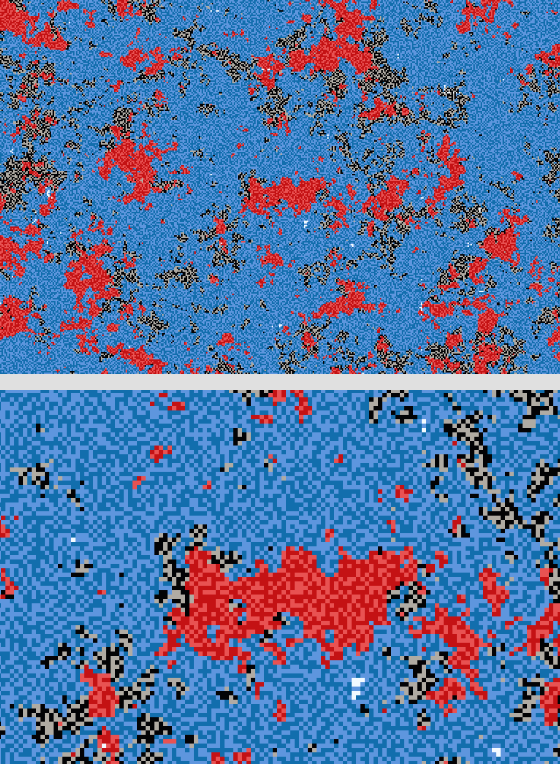
Top: the whole. Bottom: its middle third, enlarged.
Reproduce this texture procedurally as a Shadertoy shader.

```glsl
// Ragged red and black-grey clusters scattered over a two-tone blue grain.

#define CELLS 256.0          // grains per canvas height
#define SOFTNESS 0.75        // blur of grain edges, 1 is a full pixel
#define CLUSTER_FREQ 8.5     // coarsest cluster frequency per canvas height
#define RED_LEVEL 1.14       // higher means less red
#define DARK_LEVEL 0.86      // higher means less black and grey
#define RED_GAIN 0.87        // raggedness of the red clusters
#define DARK_GAIN 0.97       // raggedness of the dark clusters
#define KINSHIP 0.15         // how much dark clusters gather around red ones
#define SPECK_LEVEL 0.965    // higher means fewer white specks

const vec3 BLUE_DEEP  = vec3(0.07, 0.43, 0.68);
const vec3 BLUE_PALE  = vec3(0.37, 0.59, 0.87);
const vec3 RED_DEEP   = vec3(0.77, 0.07, 0.08);
const vec3 RED_PALE   = vec3(0.91, 0.32, 0.32);
const vec3 BLACK      = vec3(0.01, 0.01, 0.02);
const vec3 WARM_GREY  = vec3(0.69, 0.67, 0.64);
const vec3 SPECK      = vec3(0.95, 0.98, 1.00);

// Integer hash of a lattice point, 0 to 1
float hash(vec2 lattice, int seed) {
    uvec2 q = uvec2(ivec2(lattice) + 4096);
    uint n = q.x * 1597334677u ^ q.y * 3812015801u ^ uint(seed) * 2654435769u;
    n = (n ^ (n >> 16)) * 2146121005u;
    n = (n ^ (n >> 15)) * 2221713035u;
    n ^= n >> 16;
    return float(n >> 8) / 16777216.0;
}

float valueNoise(vec2 p, int seed) {
    vec2 i = floor(p), f = fract(p);
    f = f * f * (3.0 - 2.0 * f);
    float low  = mix(hash(i, seed), hash(i + vec2(1, 0), seed), f.x);
    float high = mix(hash(i + vec2(0, 1), seed), hash(i + vec2(1, 1), seed), f.x);
    return mix(low, high, f.y);
}

// Fractal field with zero mean and roughly unit deviation
float clusterField(vec2 p, float gain, int seed) {
    const mat2 TURN = mat2(0.8, 0.6, -0.6, 0.8);
    float sum = 0.0, power = 0.0, amplitude = 1.0;
    p *= CLUSTER_FREQ;
    for (int octave = 0; octave < 5; octave++) {
        sum += amplitude * (valueNoise(p, seed + octave) - 0.5);
        power += amplitude * amplitude;
        amplitude *= gain;
        p = TURN * p * 2.0 + 3.7;
    }
    return sum / (0.214 * sqrt(power));
}

// Light or dark grain: high-passed hash, so tones form short mazy strands
float grain(vec2 cell) {
    float around = hash(cell + vec2(1, 0), 40) + hash(cell - vec2(1, 0), 40)
                 + hash(cell + vec2(0, 1), 40) + hash(cell - vec2(0, 1), 40);
    return hash(cell, 40) - 0.25 * around;
}

vec3 cellColor(vec2 cell) {
    vec2 p = cell / CELLS;
    float tone = grain(cell);
    float red = clusterField(p, RED_GAIN, 1);
    float dark = clusterField(p + 2.3, DARK_GAIN, 20) + KINSHIP * red;

    vec3 color = tone > 0.0 ? BLUE_PALE : BLUE_DEEP;
    if (dark > DARK_LEVEL) color = tone > 0.03 ? WARM_GREY : BLACK;
    if (red > RED_LEVEL) color = tone > 0.08 ? RED_PALE : RED_DEEP;

    // Rare white specks in small groups
    if (valueNoise(cell / 8.0, 60) > SPECK_LEVEL && hash(cell, 61) > 0.72) color = SPECK;
    return color;
}

void mainImage(out vec4 fragColor, in vec2 fragCoord) {
    // Area-weighted blend of the four cells a pixel may touch
    float footprint = CELLS / iResolution.y;
    vec2 p = fragCoord * footprint;
    float width = min(footprint * SOFTNESS, 1.0);
    vec2 base = floor(p - 0.5);
    vec2 cover = clamp((p - base - 1.0) / width + 0.5, 0.0, 1.0);

    vec3 color = vec3(0.0);
    for (int y = 0; y < 2; y++) {
        for (int x = 0; x < 2; x++) {
            vec2 corner = vec2(x, y);
            vec2 weight = mix(1.0 - cover, cover, corner);
            color += weight.x * weight.y * cellColor(base + corner);
        }
    }
    fragColor = vec4(color, 1.0);
}
```
